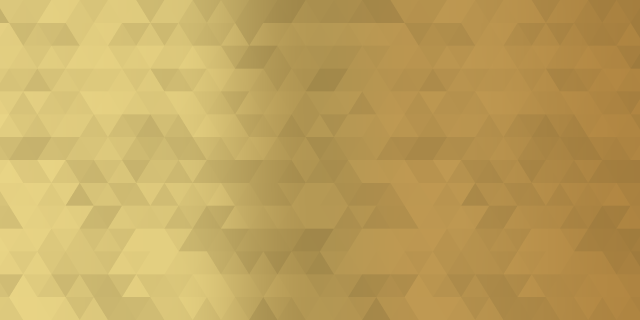
Reproduce this background procedurally as a Shadertoy shader.

```glsl
#define ROWS 14.0          // triangle rows over the canvas height
#define SIDE 1.236         // triangle base relative to row height
#define PHASE 0.82         // sideways offset of the lattice, in bases
#define PERIOD 28.0        // triangles in a row before the tones recur
#define RUN 4.0            // triangles per tonal run
#define VEIL 0.29          // strongest darkening of a triangle
#define SAMPLES 3          // antialiasing samples per axis

const vec3 PALE   = vec3(0.91, 0.83, 0.52);
const vec3 STRAW  = vec3(0.89, 0.81, 0.50);
const vec3 OLIVE  = vec3(0.71, 0.60, 0.33);
const vec3 AMBER  = vec3(0.75, 0.60, 0.32);
const vec3 BRONZE = vec3(0.70, 0.53, 0.26);
const vec3 SHADOW = vec3(0.42, 0.35, 0.18);

float hash(vec2 p) {
    vec3 q = fract(vec3(p.xyx) * 0.1031);
    q += dot(q, q.yzx + 33.33);
    return fract((q.x + q.y) * q.z);
}

// Smooth tone along a row, wrapping with the period
float runTone(float index, float row) {
    float t = index / RUN;
    float k = floor(t);
    float here = hash(vec2(k, row + 41.0));
    float next = hash(vec2(mod(k + 1.0, PERIOD / RUN), row + 41.0));
    return mix(here, next, smoothstep(0.0, 1.0, t - k));
}

// Darkening of the triangle that covers p (canvas heights, y down)
float triangleShade(vec2 p) {
    float v = p.y * ROWS;
    float u = p.x * ROWS / SIDE - PHASE;
    float row = floor(v);
    float index = mod(floor(u - 0.5 * v) + floor(u + 0.5 * v), PERIOD);
    float own = hash(vec2(index + 7.0, row + 13.0));
    float rowTone = hash(vec2(row + 3.0, 91.0));
    float tone = 0.55 * runTone(index, row) + 0.33 * own + 0.12 * rowTone;
    return smoothstep(0.2, 0.9, tone);
}

// Metallic sweep from left to right
vec3 goldSweep(float x) {
    vec3 c = mix(PALE, STRAW, smoothstep(0.0, 0.28, x));
    c = mix(c, OLIVE, smoothstep(0.27, 0.49, x));
    c = mix(c, AMBER, smoothstep(0.49, 0.66, x));
    return mix(c, BRONZE, smoothstep(0.70, 1.0, x));
}

void mainImage(out vec4 fragColor, in vec2 fragCoord) {
    // Average the shade over the pixel to smooth the edges
    float shade = 0.0;
    for (int j = 0; j < SAMPLES; j++) {
        for (int i = 0; i < SAMPLES; i++) {
            vec2 offset = (vec2(i, j) + 0.5) / float(SAMPLES) - 0.5;
            vec2 p = (fragCoord + offset) / iResolution.y;
            shade += triangleShade(vec2(p.x, 1.0 - p.y));
        }
    }
    shade /= float(SAMPLES * SAMPLES);

    vec3 color = goldSweep(fragCoord.x / iResolution.x);
    fragColor = vec4(mix(color, SHADOW, VEIL * shade), 1.0);
}
```
